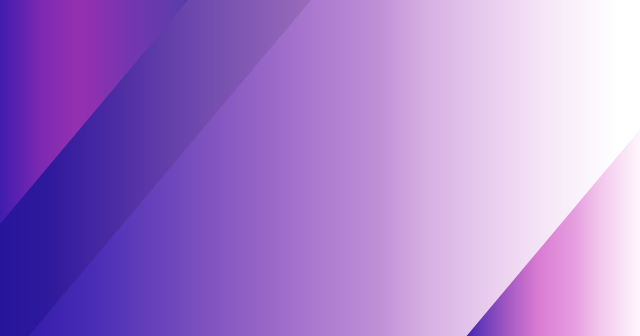
A WebGL 1 fragment shader for this background:

```glsl
precision highp float;

uniform vec2 u_resolution;

const float SLANT = 0.441;

// Blends to the next colour stop between two positions
vec3 blendStop(vec3 color, vec3 next, float start, float end, float x) {
  return mix(color, next, clamp((x - start) / (end - start), 0.0, 1.0));
}

// Coverage to the right of a slanted edge that meets the bottom at foot
float rightOfEdge(vec2 uv, float foot, float softness) {
  float offset = uv.x - foot - SLANT * uv.y;
  return smoothstep(-softness, softness, offset);
}

// Wide panel: indigo through lilac to white
vec3 panelColor(float x) {
  vec3 c = vec3(0.21, 0.11, 0.67);
  c = blendStop(c, vec3(0.28, 0.17, 0.71), 0.045, 0.14, x);
  c = blendStop(c, vec3(0.51, 0.33, 0.75), 0.14, 0.333, x);
  c = blendStop(c, vec3(0.68, 0.48, 0.815), 0.333, 0.50, x);
  c = blendStop(c, vec3(0.75, 0.56, 0.84), 0.50, 0.59, x);
  c = blendStop(c, vec3(0.84, 0.69, 0.885), 0.59, 0.667, x);
  c = blendStop(c, vec3(0.925, 0.82, 0.94), 0.667, 0.78, x);
  c = blendStop(c, vec3(0.965, 0.91, 0.97), 0.78, 0.86, x);
  return blendStop(c, vec3(1.0), 0.86, 0.965, x);
}

// Shaded diagonal band
vec3 bandColor(float x) {
  vec3 c = vec3(0.15, 0.08, 0.61);
  c = blendStop(c, vec3(0.18, 0.10, 0.61), 0.0, 0.075, x);
  c = blendStop(c, vec3(0.29, 0.165, 0.64), 0.075, 0.17, x);
  c = blendStop(c, vec3(0.45, 0.30, 0.685), 0.17, 0.325, x);
  return blendStop(c, vec3(0.60, 0.42, 0.73), 0.325, 0.485, x);
}

// Upper left corner with a magenta glow
vec3 upperCornerColor(float x) {
  vec3 c = vec3(0.25, 0.11, 0.68);
  c = blendStop(c, vec3(0.49, 0.16, 0.70), 0.0, 0.065, x);
  c = blendStop(c, vec3(0.58, 0.19, 0.69), 0.065, 0.12, x);
  c = blendStop(c, vec3(0.56, 0.19, 0.69), 0.12, 0.143, x);
  c = blendStop(c, vec3(0.46, 0.21, 0.69), 0.143, 0.20, x);
  return blendStop(c, vec3(0.35, 0.24, 0.67), 0.20, 0.292, x);
}

// Lower right corner: violet through pink to white
vec3 lowerCornerColor(float x) {
  vec3 c = vec3(0.27, 0.16, 0.69);
  c = blendStop(c, vec3(0.65, 0.35, 0.77), 0.73, 0.794, x);
  c = blendStop(c, vec3(0.85, 0.48, 0.82), 0.794, 0.84, x);
  c = blendStop(c, vec3(0.90, 0.62, 0.88), 0.84, 0.898, x);
  c = blendStop(c, vec3(0.95, 0.78, 0.93), 0.898, 0.9375, x);
  return blendStop(c, vec3(1.0, 0.965, 0.99), 0.9375, 1.0, x);
}

void main() {
  vec2 uv = gl_FragCoord.xy / u_resolution;
  float softness = 0.8 / u_resolution.x;

  // Layers from the upper left to the lower right
  vec3 color = upperCornerColor(uv.x);
  color = mix(color, bandColor(uv.x), rightOfEdge(uv, -0.147, softness));
  color = mix(color, panelColor(uv.x), rightOfEdge(uv, 0.045, softness));
  color = mix(color, lowerCornerColor(uv.x), rightOfEdge(uv, 0.729, softness));

  gl_FragColor = vec4(color, 1.0);
}
```
